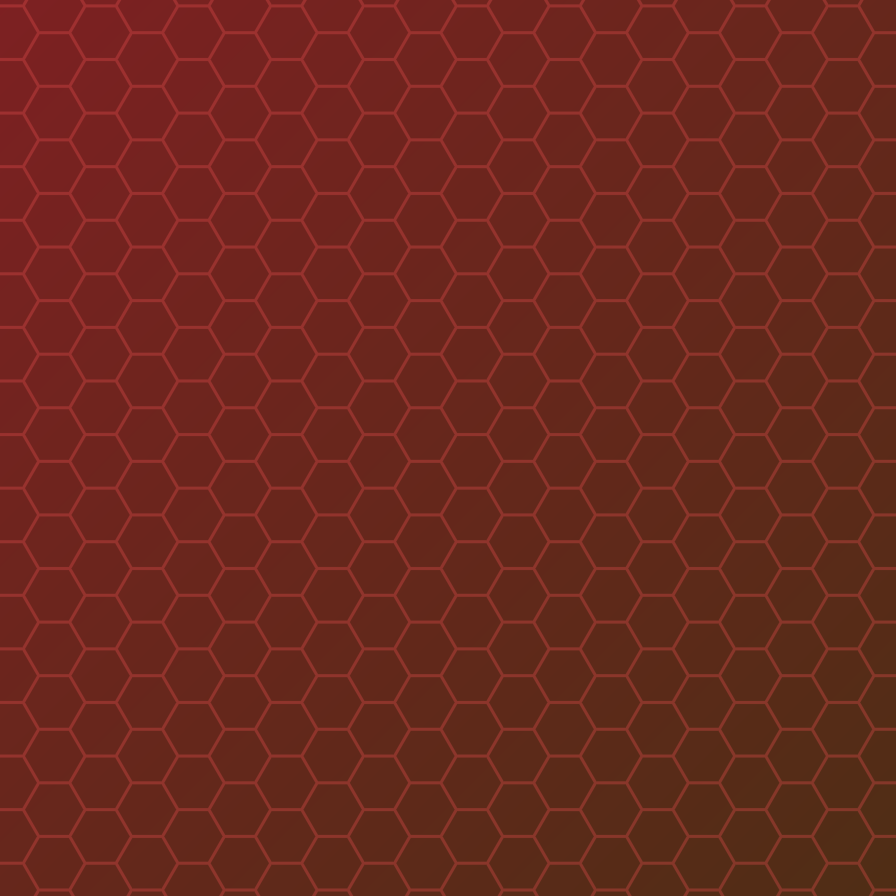
A Shadertoy shader for this pattern:

```glsl
// Flat-topped honeycomb of thin translucent lines over a diagonal red to brown gradient.

#define PITCH 0.0598                      // height of one cell
#define CELL_CENTER vec2(0.0605, 0.9336)  // centre of one reference cell
#define LINE_WIDTH 0.0034
#define LINE_COLOR vec3(0.90, 0.30, 0.30)
#define LINE_ALPHA 0.34
#define TOP_LEFT vec3(0.490, 0.127, 0.133)
#define BOTTOM_RIGHT vec3(0.310, 0.178, 0.083)

const float SQRT3 = sqrt(3.0);

// Offset from the nearest point of a rectangular lattice
vec2 latticeOffset(vec2 p, vec2 period) {
    return p - period * floor(p / period + 0.5);
}

// Distance to the nearest border in a grid of hexagons of height 1
float hexBorderDistance(vec2 p) {
    vec2 period = vec2(SQRT3, 1.0);
    vec2 a = latticeOffset(p, period);
    vec2 b = latticeOffset(p - 0.5 * period, period);
    vec2 q = abs(dot(a, a) < dot(b, b) ? a : b);
    return 0.5 - max(q.y, dot(q, vec2(0.5 * SQRT3, 0.5)));
}

void mainImage(out vec4 fragColor, in vec2 fragCoord) {
    vec2 uv = fragCoord / iResolution.xy;
    vec2 p = fragCoord / iResolution.y;
    float pixel = 1.0 / iResolution.y;

    // Diagonal background
    float diagonal = 0.5 * (uv.x + 1.0 - uv.y);
    vec3 color = mix(TOP_LEFT, BOTTOM_RIGHT, diagonal);

    // Honeycomb lines, smoothed over about one pixel
    float border = PITCH * hexBorderDistance((p - CELL_CENTER) / PITCH);
    float halfWidth = 0.5 * LINE_WIDTH;
    float line = 1.0 - smoothstep(halfWidth - 0.7 * pixel, halfWidth + 0.7 * pixel, border);
    color = mix(color, LINE_COLOR, LINE_ALPHA * line);

    fragColor = vec4(color, 1.0);
}
```
